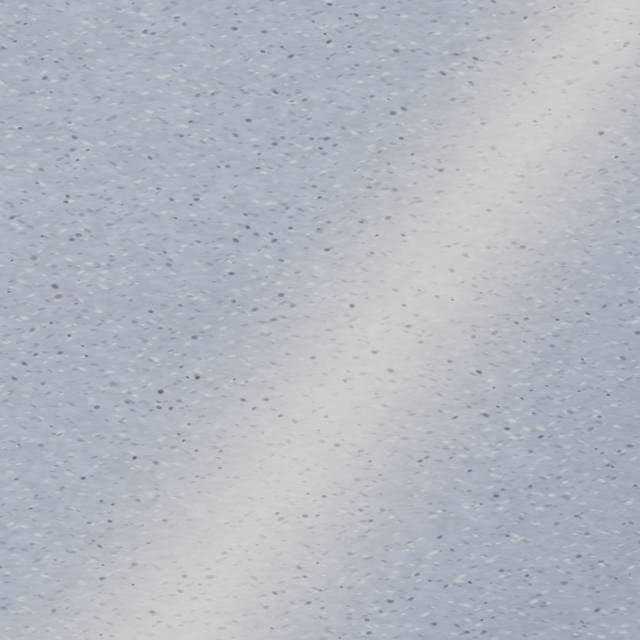
A three.js fragment shader for this texture:

```glsl
// Blue-grey speckled sheet with fine flecks and a soft diagonal band of sheen.
#define SHADE_COLOR vec3(0.672, 0.697, 0.745)
#define DEEP_COLOR vec3(0.625, 0.657, 0.712)
#define SHEEN_COLOR vec3(0.800, 0.794, 0.792)
#define PALE_COLOR vec3(0.850, 0.850, 0.830)
#define DARK_COLOR vec3(0.390, 0.390, 0.460)
#define RUST_COLOR vec3(0.360, 0.230, 0.270)
#define SHEEN_WIDTH 0.165
#define GRAIN_CONTRAST 0.075
#define FLECK_TILT 0.9

varying vec2 vUv;

float hash(vec2 p) {
  vec3 q = fract(vec3(p.xyx) * 0.1031);
  q += dot(q, q.yzx + 33.33);
  return fract((q.x + q.y) * q.z);
}

float valueNoise(vec2 p) {
  vec2 cell = floor(p);
  vec2 f = fract(p);
  f = f * f * (3.0 - 2.0 * f);
  float low = mix(hash(cell), hash(cell + vec2(1.0, 0.0)), f.x);
  float high = mix(hash(cell + vec2(0.0, 1.0)), hash(cell + 1.0), f.x);
  return mix(low, high, f.y);
}

// Soft ellipses scattered on a jittered grid; halfSize is in canvas units.
float flecks(vec2 p, float cells, float density, vec2 halfSize, float seed) {
  vec2 home = floor(p * cells);
  float cover = 0.0;
  for (int j = -1; j <= 1; j++) {
    for (int i = -1; i <= 1; i++) {
      vec2 cell = home + vec2(float(i), float(j));
      vec2 key = cell + seed;
      vec2 center = (cell + vec2(hash(key + 11.3), hash(key + 47.9))) / cells;
      float angle = (hash(key + 71.7) - 0.5) * FLECK_TILT;
      float c = cos(angle);
      float s = sin(angle);
      vec2 d = p - center;
      d = vec2(c * d.x + s * d.y, c * d.y - s * d.x);
      float size = mix(0.6, 1.25, hash(key + 23.1));
      float shape = 1.0 - smoothstep(0.3, 1.4, length(d / (halfSize * size)));
      float present = step(hash(key + 5.7), density);
      float strength = mix(0.25, 1.0, hash(key + 91.3));
      cover = max(cover, shape * present * strength);
    }
  }
  return cover;
}

// Diagonal highlight, slightly broader toward the bottom.
float sheenBand(vec2 p) {
  float offset = p.x - 0.265 - 0.71 * p.y;
  float width = SHEEN_WIDTH * mix(1.15, 0.9, p.y);
  return exp(-offset * offset / (width * width));
}

// Fine, mostly horizontal fibre grain, centred on zero.
float fibreGrain(vec2 p) {
  p.y += 0.008 * valueNoise(p * 18.0 + 4.0);
  float fine = valueNoise(p * vec2(105.0, 290.0) + 13.0);
  float medium = valueNoise(p * vec2(52.0, 140.0) + 57.0);
  float broad = valueNoise(p * vec2(22.0, 38.0) + 83.0);
  return fine * 0.45 + medium * 0.38 + broad * 0.17 - 0.5;
}

void main() {
  vec2 p = vUv;
  float sheen = sheenBand(p);

  // Broad shading
  float depth = smoothstep(0.45, 1.05, p.x - 0.45 * p.y);
  vec3 color = mix(SHADE_COLOR, DEEP_COLOR, depth);
  color = mix(color, SHEEN_COLOR, sheen);
  color += 0.012 * (valueNoise(p * 6.0 + 2.0) - 0.5);

  // Grain fades inside the sheen
  float relief = mix(1.0, 0.5, sheen);
  color += GRAIN_CONTRAST * relief * fibreGrain(p);

  // Pale and dark flecks
  float pale = flecks(p, 62.0, 0.55, vec2(0.0065, 0.0026), 100.0);
  float dim = flecks(p, 70.0, 0.42, vec2(0.0060, 0.0022), 200.0);
  float dark = flecks(p, 46.0, 0.24, vec2(0.0048, 0.0027), 300.0);
  float rust = flecks(p, 13.0, 0.12, vec2(0.0050, 0.0038), 400.0);
  color = mix(color, PALE_COLOR, pale * 0.55 * relief);
  color = mix(color, DARK_COLOR, dim * 0.30 * relief);
  color = mix(color, DARK_COLOR, dark * 0.75 * relief);
  color = mix(color, RUST_COLOR, rust * 0.85 * relief);

  gl_FragColor = vec4(color, 1.0);
}
```
